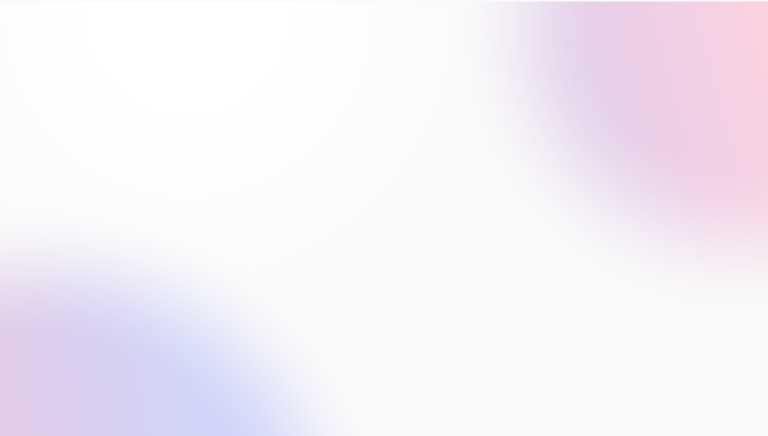
A WebGL 1 fragment shader for this background:

```glsl
precision highp float;
// Near-white background with a pink glow at top right and a periwinkle glow at bottom left.

uniform vec2 u_resolution;

#define PINK_OFFSET vec2(-0.05, -0.055)
#define PINK_FADE vec2(0.31, 0.68)
#define BLUE_CENTER vec2(0.092, -0.29)
#define BLUE_FADE vec2(0.50, 0.82)
#define WHITE_CENTER vec2(0.43, 0.97)
#define WHITE_FADE vec2(0.12, 0.75)
#define RIM_WIDTH 0.0035

const vec3 PAPER = vec3(0.98);
const vec3 LILAC = vec3(0.88, 0.81, 0.92);
const vec3 ORCHID = vec3(0.93, 0.81, 0.90);
const vec3 PINK = vec3(0.975, 0.82, 0.88);
const vec3 MAUVE = vec3(0.88, 0.80, 0.91);
const vec3 LAVENDER = vec3(0.845, 0.815, 0.945);
const vec3 PERIWINKLE = vec3(0.82, 0.835, 0.975);

// Soft disc: 1 up to the radius fade.x, falling to 0 at fade.y
float softDisc(vec2 p, vec2 center, vec2 fade) {
  return 1.0 - smoothstep(fade.x, fade.y, distance(p, center));
}

// Three-colour ramp with its middle colour at t = 0.5
vec3 ramp(vec3 a, vec3 b, vec3 c, float t) {
  t = clamp(t, 0.0, 1.0) * 2.0;
  return mix(mix(a, b, min(t, 1.0)), c, max(t - 1.0, 0.0));
}

void main() {
  // Units of canvas height
  vec2 p = gl_FragCoord.xy / u_resolution.y;
  vec2 corner = vec2(u_resolution.x / u_resolution.y, 1.0);

  // Paper, brightening to white at top left
  vec3 color = mix(PAPER, vec3(1.0), softDisc(p, WHITE_CENTER, WHITE_FADE));

  // Pink glow, shaded along a diagonal towards the corner
  vec2 q = p - corner;
  float pinkShade = 1.14 + dot(q, vec2(2.2, 0.6));
  vec3 pinkGlow = ramp(LILAC, ORCHID, PINK, pinkShade);
  color = mix(color, pinkGlow, softDisc(q, PINK_OFFSET, PINK_FADE));

  // Blue glow, shaded from mauve at the lower left
  float blueShade = dot(p, vec2(2.3, 0.45)) - 0.1;
  vec3 blueGlow = ramp(MAUVE, LAVENDER, PERIWINKLE, blueShade);
  color = mix(color, blueGlow, softDisc(p, BLUE_CENTER, BLUE_FADE));

  // Thin pale rim along the top edge
  float pixel = 1.0 / u_resolution.y;
  float rim = smoothstep(-0.5 * pixel, 0.5 * pixel, q.y + RIM_WIDTH);
  color = mix(color, PAPER, rim);

  gl_FragColor = vec4(color, 1.0);
}
```
